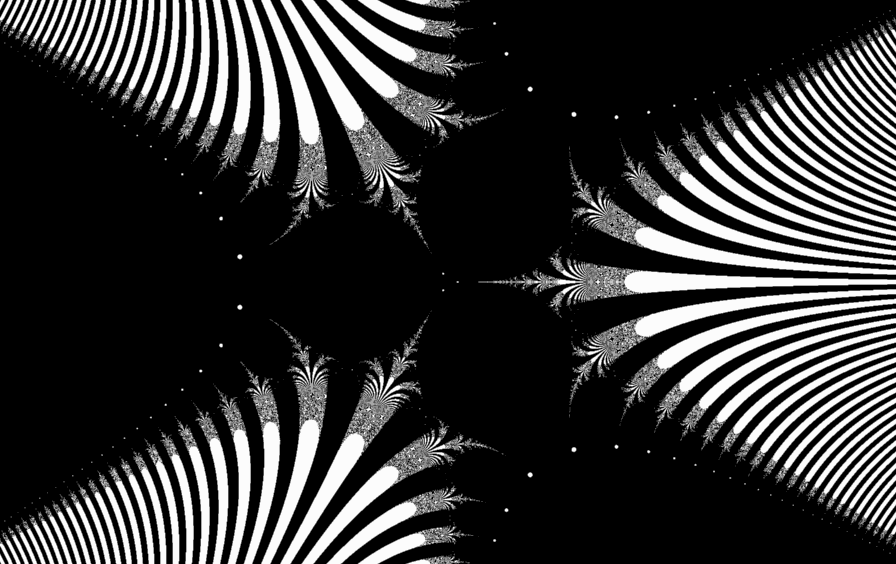
Give the GLSL for this background, as a Shadertoy shader.

```glsl
// Three-fold fractal of z -> z * exp(z^3): striped fans, feathered tips and small islands.

const float VIEW_WIDTH   = 6.36;    // plane units across the canvas
const int   SAMPLES      = 3;       // samples per pixel side
const int   MAX_STEPS    = 140;
const float OVERFLOW     = 2127.0;  // real part that counts as escaped
const float STEEP        = 60.0;    // beyond this only the direction matters
const float NEAR_CENTER  = 0.03;    // radius of the slow central zone
const float ISLAND_STEPS = 1100.0;  // steps an island needs to leave the centre
const float ISLAND_SIZE  = 333.0;   // island radius, in steps
const vec3  ESCAPED      = vec3(0.99);
const vec3  SETTLED      = vec3(0.0);

vec2 cmul(vec2 a, vec2 b) {
    return vec2(a.x * b.x - a.y * b.y, a.x * b.y + a.y * b.x);
}

// Near the centre, -1/v grows by about one per step, so islands are discs there.
float island(vec2 v) {
    float gap = length(vec2(1.0, 0.0) - ISLAND_STEPS * v);
    return gap < ISLAND_SIZE * length(v) ? 1.0 : 0.0;
}

// With v = 3 z^3 the map becomes v -> v * exp(v). Returns 1 for escape.
float escapes(vec2 z) {
    vec2 v = 3.0 * cmul(z, cmul(z, z));
    for (int i = 0; i < MAX_STEPS; i++) {
        if (v.x > OVERFLOW) return 1.0;
        if (v.x < -STEEP) return 0.0;
        if (length(v) < NEAR_CENTER) return island(v);
        // A huge next value escapes to the right and collapses to the left
        if (v.x > STEEP) return cos(v.y + atan(v.y, v.x)) > 0.0 ? 1.0 : 0.0;
        v = cmul(v, exp(v.x) * vec2(cos(v.y), sin(v.y)));
    }
    return 0.0;
}

void mainImage(out vec4 fragColor, in vec2 fragCoord) {
    float unitsPerPixel = VIEW_WIDTH / iResolution.x;
    vec2 center = 0.5 * iResolution.xy;

    // Average a grid that includes the pixel borders, so the axis is sampled
    float coverage = 0.0;
    for (int j = 0; j < SAMPLES; j++) {
        for (int i = 0; i < SAMPLES; i++) {
            vec2 offset = vec2(i, j) / float(SAMPLES - 1) - 0.5;
            coverage += escapes((fragCoord + offset - center) * unitsPerPixel);
        }
    }
    coverage /= float(SAMPLES * SAMPLES);

    fragColor = vec4(mix(SETTLED, ESCAPED, coverage), 1.0);
}
```
